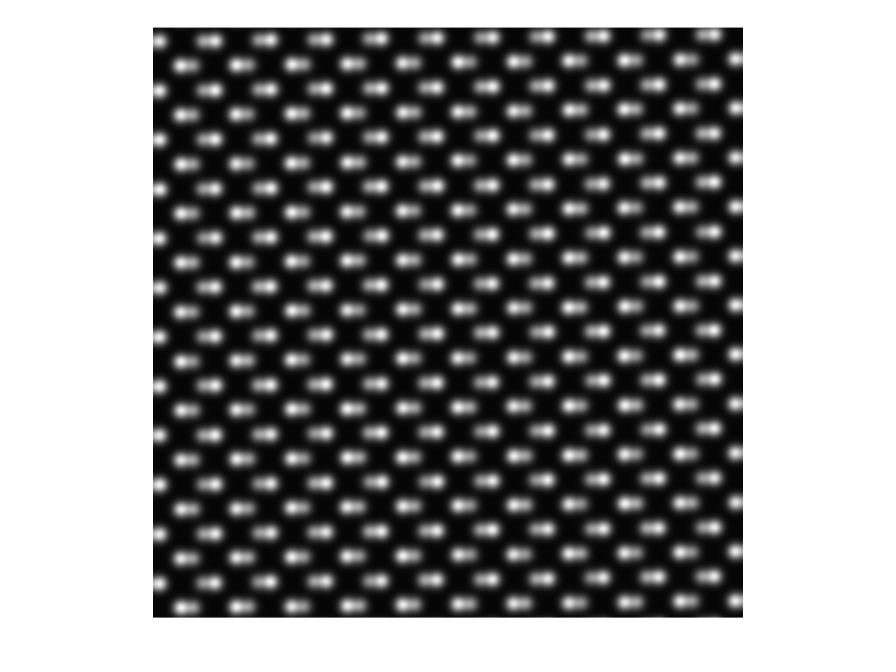
A Shadertoy shader for this pattern:

```glsl
// Square dark panel on white with a tilted lattice of soft glowing atom pairs.
#define PANEL_CENTER vec2(0.0, 0.0200)
#define PANEL_SIDE 0.878
#define PITCH vec2(0.0940, 0.0835)
#define ANCHOR vec2(0.0119, 0.9763)
#define TILT 0.0126
#define ROW_SHIFT 0.0350
#define PAIR_GAP 0.0216
#define SPOT_RADIUS 0.0091
#define BRIGHT_LEVEL 0.86
#define DIM_LEVEL 0.55
#define BACKGROUND 0.018
#define VARIATION 0.08

float hash(vec2 p) {
    return fract(sin(dot(p, vec2(127.1, 311.7))) * 43758.5453);
}

float spot(vec2 d) {
    return exp(-0.5 * dot(d, d) / (SPOT_RADIUS * SPOT_RADIUS));
}

// One bright atom with a dimmer partner on the given side.
float atomPair(vec2 d, float side, vec2 id) {
    float bright = BRIGHT_LEVEL * (1.0 + VARIATION * (hash(id) - 0.5));
    float dim = DIM_LEVEL * (1.0 + 2.0 * VARIATION * (hash(id + 17.0) - 0.5));
    vec2 jitter = 0.012 * PITCH * (vec2(hash(id + 31.0), hash(id + 53.0)) - 0.5);
    d -= jitter;
    return bright * spot(d) + dim * spot(d - vec2(side * PAIR_GAP, 0.0));
}

// Two interleaved sublattices whose pairs point in opposite directions.
float lattice(vec2 q) {
    q.y -= TILT * q.x;
    float glow = 0.0;
    for (int k = 0; k < 2; k++) {
        float kind = float(k);
        vec2 start = ANCHOR + kind * vec2(ROW_SHIFT, -0.5 * PITCH.y);
        vec2 local = q - start;
        vec2 cell = floor(local / PITCH + 0.5);
        for (int j = -1; j <= 1; j++) {
            for (int i = -1; i <= 1; i++) {
                vec2 id = cell + vec2(i, j);
                glow += atomPair(local - id * PITCH, 2.0 * kind - 1.0, id + 71.0 * kind);
            }
        }
    }
    return glow;
}

void mainImage(out vec4 fragColor, in vec2 fragCoord) {
    vec2 p = (fragCoord - 0.5 * iResolution.xy) / iResolution.y - PANEL_CENTER;
    float shade = min(BACKGROUND + lattice(p / PANEL_SIDE + 0.5), 1.0);

    // Panel border
    vec2 edge = abs(p) - 0.5 * PANEL_SIDE;
    float pixel = 1.0 / iResolution.y;
    float outside = smoothstep(-0.5 * pixel, 0.5 * pixel, max(edge.x, edge.y));
    fragColor = vec4(vec3(mix(shade, 1.0, outside)), 1.0);
}
```
